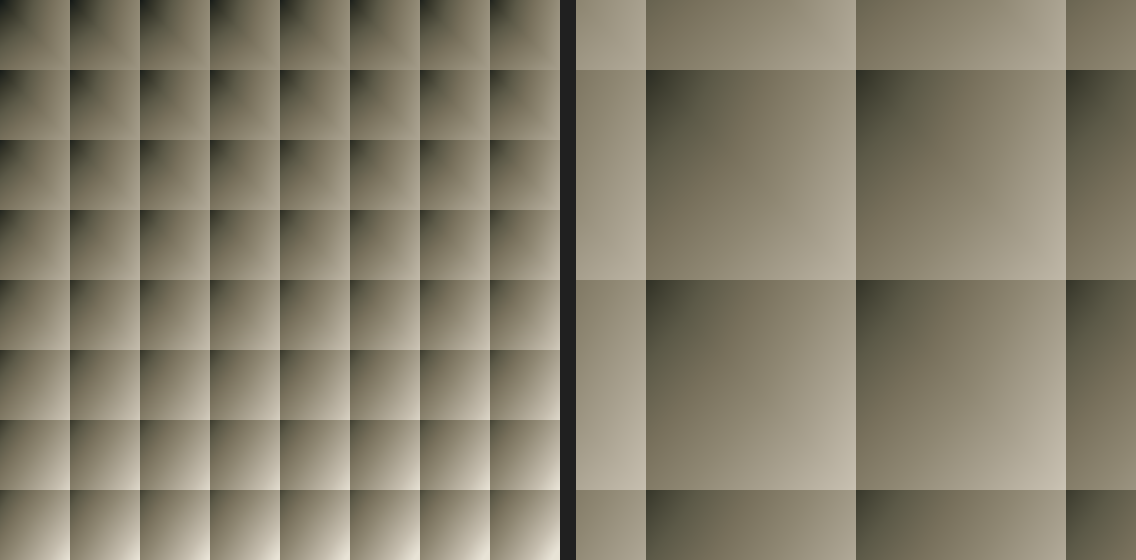
Left, the full canvas; right, a detail of the centre.
Reproduce this pattern procedurally as a Shadertoy shader.

```glsl
// An 8 by 8 grid of square tiles, each shaded from a dark upper left corner to
// a pale lower right one. Tone is a diagonal ramp with a soft crease that changes
// with the row; the whole sheet lightens downwards and slightly to the right.

const float TILES = 8.0;
const int SAMPLES = 3;
const int STOPS = 8;

// Warm stone ramp, from near black olive to pale cream.
const vec3 RAMP[STOPS] = vec3[STOPS](
    vec3(0.08, 0.10, 0.09),
    vec3(0.22, 0.22, 0.17),
    vec3(0.36, 0.35, 0.28),
    vec3(0.47, 0.44, 0.36),
    vec3(0.56, 0.53, 0.45),
    vec3(0.66, 0.63, 0.56),
    vec3(0.77, 0.74, 0.68),
    vec3(0.91, 0.89, 0.84));

// Piecewise linear colour for a tone from 0 to 1.
vec3 rampColor(float tone) {
    float position = clamp(tone, 0.0, 1.0) * float(STOPS - 1);
    vec3 color = RAMP[0];
    for (int i = 1; i < STOPS; i++) {
        color = mix(color, RAMP[i], clamp(position - float(i - 1), 0.0, 1.0));
    }
    return color;
}

// Tone inside one tile; local and progress both run from the upper left.
float tileTone(vec2 local, vec2 progress) {
    float diagonal = pow(0.5 * (local.x + local.y), 0.86);
    float across = local.x - local.y;
    float corner = mix(-0.02, 0.15, progress.y) + 0.06 * progress.x;
    float span = mix(0.67, 0.85, progress.y);
    float crease = mix(0.13, -0.02, progress.y);
    return corner + span * diagonal + crease * abs(across) + 0.08 * across;
}

// Colour of the sheet at a point from 0 to 1, measured from the upper left.
vec3 sheetColor(vec2 point) {
    vec2 grid = point * TILES;
    vec2 progress = floor(grid) / (TILES - 1.0);
    return rampColor(tileTone(fract(grid), progress));
}

void mainImage(out vec4 fragColor, in vec2 fragCoord) {
    // Average a small block of samples to smooth the tile edges.
    vec3 total = vec3(0.0);
    for (int j = 0; j < SAMPLES; j++) {
        for (int i = 0; i < SAMPLES; i++) {
            vec2 offset = (vec2(i, j) + 0.5) / float(SAMPLES) - 0.5;
            vec2 point = (fragCoord + offset) / iResolution.xy;
            total += sheetColor(vec2(point.x, 1.0 - point.y));
        }
    }
    fragColor = vec4(total / float(SAMPLES * SAMPLES), 1.0);
}
```
